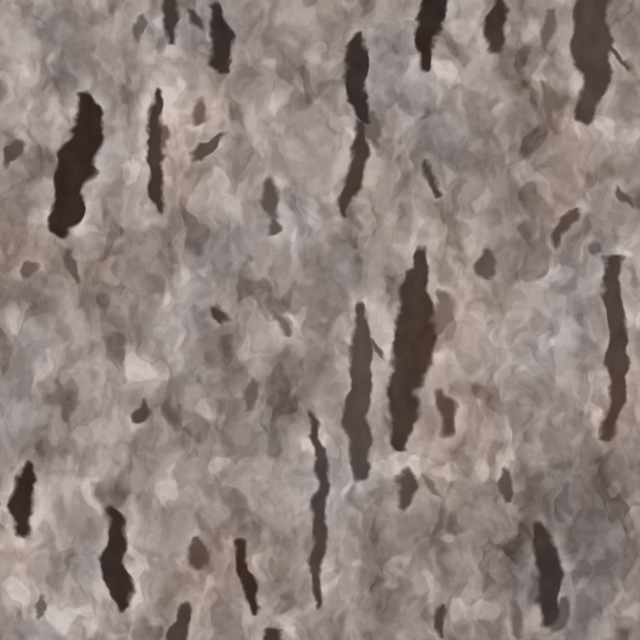
Give the GLSL for this texture, as a WebGL 1 fragment shader.

```glsl
precision highp float;
// Weathered tree bark: mottled grey-brown plates split by dark upright furrows.
// Plates are soft-thresholded gradient noise at several scales; furrows and
// pits are warped, tapered capsules scattered over jittered grids.

uniform vec2 u_resolution;

const vec3 DEEP_BROWN = vec3(0.21, 0.16, 0.14);
const vec3 PALE_GREY = vec3(0.71, 0.66, 0.64);
const vec3 WARM_SHIFT = vec3(0.030, 0.0, -0.022);

vec2 hash2(vec2 p) {
  vec3 q = fract(vec3(p.xyx) * vec3(0.1031, 0.1030, 0.0973));
  q += dot(q, q.yzx + 33.33);
  return fract((q.xx + q.yz) * q.zy);
}

float cornerSlope(vec2 cell, vec2 corner, vec2 f) {
  float angle = 6.2832 * hash2(cell + corner + 57.0).x;
  return dot(vec2(cos(angle), sin(angle)), f - corner);
}

// Gradient noise, roughly -1 to 1.
float noise(vec2 p) {
  vec2 i = floor(p), f = fract(p);
  vec2 u = f * f * f * (f * (f * 6.0 - 15.0) + 10.0);
  float low = mix(cornerSlope(i, vec2(0.0), f), cornerSlope(i, vec2(1.0, 0.0), f), u.x);
  float high = mix(cornerSlope(i, vec2(0.0, 1.0), f), cornerSlope(i, vec2(1.0), f), u.x);
  return 1.4 * mix(low, high, u.y);
}

float fbm(vec2 p) {
  float sum = 0.0, amplitude = 0.6;
  for (int i = 0; i < 3; i++) {
    sum += amplitude * noise(p);
    p = p * 2.03 + 19.7;
    amplitude *= 0.5;
  }
  return sum;
}

vec2 warp(vec2 p, float frequency, float amount) {
  return p + amount * vec2(fbm(p * frequency + 3.1), fbm(p * frequency + 41.3));
}

// Flat patches with a fairly crisp border, 0 to 1.
float patches(vec2 p, float level, float softness) {
  return smoothstep(level - softness, level + softness, fbm(p));
}

// Upright capsule whose ends taper; halfSize is (half width, half length).
float taperedCapsule(vec2 p, vec2 halfSize, float tilt) {
  p.x -= p.y * tilt;
  float along = clamp(p.y / halfSize.y, -1.0, 1.0);
  float width = halfSize.x * (1.0 - 0.5 * along * along);
  return length(vec2(p.x, p.y - along * halfSize.y)) - width;
}

// Nearest scattered capsule: x = distance, y = its random shade.
vec2 scatter(vec2 p, vec2 cell, vec2 smallest, vec2 largest, float chance, float lean, float seed) {
  vec2 home = floor(p / cell);
  vec2 nearest = vec2(1.0, 0.0);
  for (int y = -1; y <= 1; y++) {
    for (int x = -1; x <= 1; x++) {
      vec2 id = home + vec2(float(x), float(y));
      vec2 place = hash2(id + seed);
      vec2 size = hash2(id + seed + 71.0);
      vec2 traits = hash2(id + seed + 133.0);
      vec2 center = (id + 0.15 + 0.7 * place) * cell;
      float tilt = lean * (size.x + place.y - 1.0);
      float d = taperedCapsule(p - center, mix(smallest, largest, size), tilt);
      if (traits.x < chance && d < nearest.x) nearest = vec2(d, traits.y);
    }
  }
  return nearest;
}

float plateTone(vec2 p) {
  vec2 q = warp(p, 14.0, 0.022);
  float tone = 0.585 + 0.10 * noise(q * vec2(4.0, 3.0));
  tone += 0.085 * (patches(q * vec2(9.0, 6.0), 0.0, 0.14) - 0.5);
  tone += 0.070 * (patches(q * vec2(21.0, 14.0) + 8.0, 0.0, 0.15) - 0.5);
  tone += 0.050 * (patches(q * vec2(40.0, 29.0) + 23.0, 0.0, 0.2) - 0.5);
  tone -= 0.095 * patches(q * vec2(15.0, 10.0) + 61.0, 0.24, 0.07);
  tone += 0.095 * patches(q * vec2(17.0, 13.0) + 87.0, 0.30, 0.08);
  return tone + 0.035 * fbm(p * 75.0);
}

void main() {
  vec2 p = gl_FragCoord.xy / min(u_resolution.x, u_resolution.y);
  float tone = plateTone(p);

  // Long furrows and small pits, with ragged outlines.
  vec2 ragged = warp(warp(p, 6.0, 0.030), 27.0, 0.012);
  vec2 furrow = scatter(ragged, vec2(0.15, 0.27), vec2(0.010, 0.04),
                        vec2(0.027, 0.15), 0.60, 0.22, 11.0);
  vec2 pit = scatter(ragged + 0.37, vec2(0.092, 0.115), vec2(0.006, 0.006),
                     vec2(0.016, 0.030), 0.38, 0.9, 205.0);

  // Pale worn lips beside the openings.
  float lipDistance = min(furrow.x, pit.x + 0.006);
  float lip = 1.0 - smoothstep(0.006, 0.028, lipDistance);
  tone += 0.075 * lip * patches(p * vec2(16.0, 9.0) + 5.0, -0.1, 0.2);

  // Shadowed interiors.
  float inside = 0.045 * fbm(p * vec2(38.0, 22.0));
  float pitTone = mix(0.27, 0.46, pit.y) + inside;
  float furrowTone = mix(0.20, 0.35, furrow.y) + inside;
  tone = mix(pitTone, tone, smoothstep(-0.005, 0.005, pit.x));
  tone = mix(furrowTone, tone, smoothstep(-0.005, 0.004, furrow.x));

  // Tone to colour, drifting between warm tan and cool grey.
  float ramp = (tone - DEEP_BROWN.r) / (PALE_GREY.r - DEEP_BROWN.r);
  vec3 color = mix(DEEP_BROWN, PALE_GREY, clamp(ramp, -0.1, 1.2));
  color += WARM_SHIFT * fbm(p * vec2(5.0, 4.0) + 30.0);
  gl_FragColor = vec4(color, 1.0);
}
```
